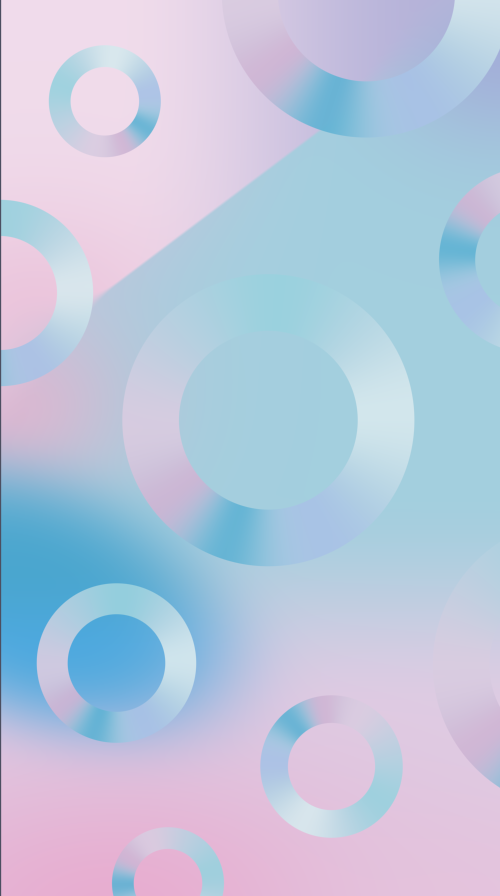
Give the GLSL for this background, as a WebGL 2 fragment shader.

```glsl
#version 300 es
precision highp float;

uniform vec2 u_resolution;
out vec4 fragColor;

#define HOLE_RATIO 0.612
#define RING_OPACITY 0.92
#define EDGE_SLOPE 0.753
#define CYAN vec3(0.64, 0.81, 0.87)
#define BLUE vec3(0.29, 0.65, 0.81)
#define LAVENDER vec3(0.71, 0.70, 0.85)
#define PINK vec3(0.91, 0.67, 0.81)
#define BLUSH vec3(0.94, 0.86, 0.92)

const int RING_COUNT = 9;

// Each ring: centre x, centre y, outer radius, turn in degrees
const vec4 RINGS[RING_COUNT] = vec4[](
    vec4(0.117, 0.887, 0.0625, 75.0),
    vec4(0.409, 1.008, 0.1615, 0.0),
    vec4(0.000, 0.673, 0.104, 0.0),
    vec4(0.594, 0.710, 0.104, -80.0),
    vec4(0.2995, 0.531, 0.163, 0.0),
    vec4(0.130, 0.260, 0.089, 0.0),
    vec4(0.370, 0.1445, 0.0795, -120.0),
    vec4(0.1875, 0.0143, 0.0625, -70.0),
    vec4(0.646, 0.258, 0.163, 0.0));

float glow(vec2 p, vec2 centre, vec2 radius) {
    vec2 d = (p - centre) / radius;
    return exp(-dot(d, d));
}

// Soft angular highlight that wraps around the circle
float lobe(float angle, float centre, float width) {
    float d = mod(angle - centre + 180.0, 360.0) - 180.0;
    return exp(-d * d / (width * width));
}

// Pearly sheen around a ring, angle in degrees
vec3 ringSheen(float angle) {
    vec3 c = vec3(0.69, 0.82, 0.88);
    c = mix(c, vec3(0.60, 0.82, 0.87), lobe(angle, 85.0, 32.0));
    c = mix(c, vec3(0.84, 0.91, 0.93), lobe(angle, 4.0, 35.0));
    c = mix(c, vec3(0.85, 0.80, 0.88), lobe(angle, 185.0, 42.0));
    c = mix(c, vec3(0.82, 0.71, 0.83), lobe(angle, 219.0, 19.0));
    c = mix(c, vec3(0.66, 0.76, 0.90), lobe(angle, 295.0, 25.0));
    return mix(c, vec3(0.38, 0.70, 0.83), lobe(angle, 252.0, 18.0));
}

// Pale sheet in the upper left
vec3 upperSheet(vec2 p) {
    vec3 c = mix(BLUSH, vec3(0.92, 0.77, 0.86), glow(p, vec2(0.04, 0.64), vec2(0.17, 0.13)));
    return mix(c, LAVENDER, smoothstep(0.13, 0.49, p.x));
}

// Cyan field with a pink floor and a blue pool
vec3 lowerField(vec2 p, float side) {
    vec3 c = mix(CYAN, vec3(0.87, 0.80, 0.89), smoothstep(0.45, 0.20, p.y));
    c = mix(c, PINK, 0.95 * glow(p, vec2(0.13, -0.02), vec2(0.31, 0.17)));
    c = mix(c, vec3(0.90, 0.76, 0.86), 0.7 * glow(p, vec2(0.54, 0.0), vec2(0.2, 0.11)));
    c = mix(c, vec3(0.87, 0.71, 0.81), glow(p, vec2(0.0, 0.55), vec2(0.14, 0.11)));
    c = mix(c, vec3(0.80, 0.76, 0.86), 0.4 * exp(min(side, 0.0) / 0.07)
        * smoothstep(0.40, 0.15, p.x));
    c = mix(c, LAVENDER * vec3(0.9, 0.98, 1.0), glow(p, vec2(0.56, 0.95), vec2(0.13, 0.11)));

    // Flat-topped pool, leaning down to the right
    vec2 pool = p - vec2(0.039, 0.329);
    pool.y += 0.25 * pool.x;
    pool /= vec2(0.215, 0.137);
    float poolDistance = dot(pool, pool);
    vec3 poolColour = mix(BLUE, vec3(0.30, 0.66, 0.87), smoothstep(0.37, 0.27, p.y));
    return mix(c, poolColour, exp(-poolDistance * poolDistance));
}

vec3 background(vec2 p) {
    float side = (p.y - 0.664 - EDGE_SLOPE * (p.x - 0.104)) / length(vec2(1.0, EDGE_SLOPE));
    // The fold is crisp in its middle and melts at both ends
    float softness = mix(0.06, 0.002, smoothstep(0.0, 0.13, p.x))
        + 0.06 * smoothstep(0.35, 0.5, p.x);
    return mix(lowerField(p, side), upperSheet(p), smoothstep(-softness, softness, side));
}

void main() {
    vec2 p = gl_FragCoord.xy / u_resolution.y;
    float pixel = 1.0 / u_resolution.y;
    vec3 colour = background(p);

    for (int i = 0; i < RING_COUNT; i++) {
        vec4 ring = RINGS[i];
        vec2 d = p - ring.xy;
        float halfWidth = 0.5 * ring.z * (1.0 - HOLE_RATIO);
        float band = abs(length(d) - ring.z + halfWidth) - halfWidth;
        float cover = smoothstep(0.75 * pixel, -0.75 * pixel, band);
        vec3 sheen = ringSheen(degrees(atan(d.y, d.x)) - ring.w);
        colour = mix(colour, sheen, cover * RING_OPACITY);
    }

    // Thin dark rim on the left
    float rim = clamp((0.0013 - p.x) / pixel + 0.5, 0.0, 1.0);
    colour = mix(colour, vec3(0.30, 0.31, 0.38), rim);
    fragColor = vec4(colour, 1.0);
}
```
